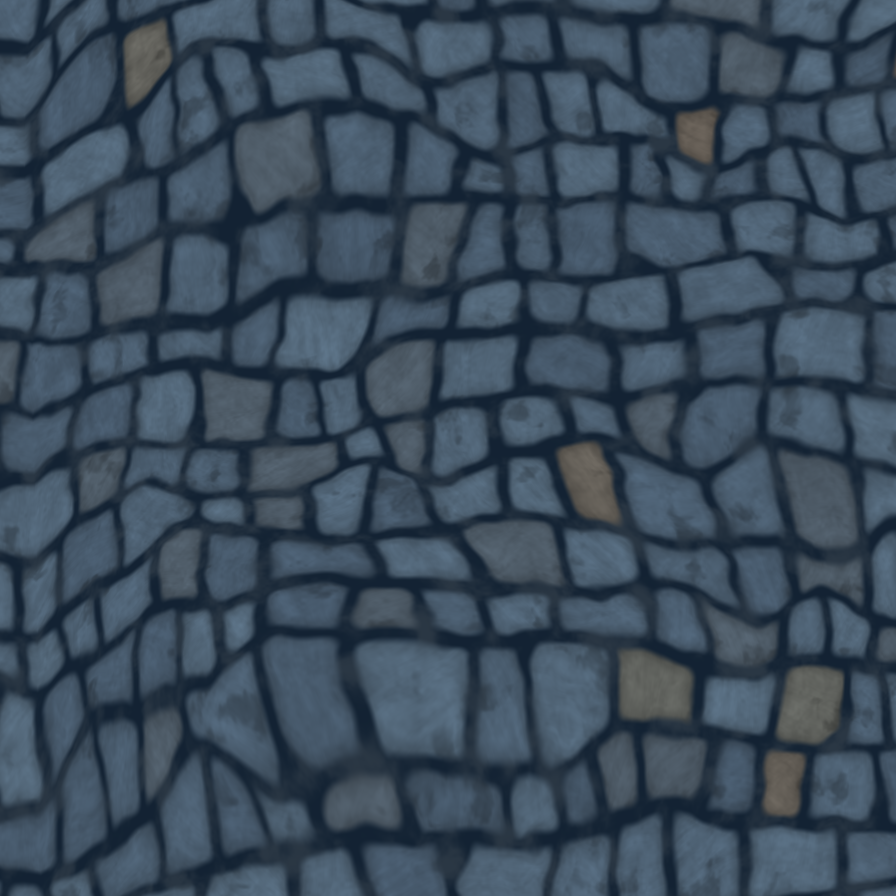
Reproduce this texture procedurally as a WebGL 2 fragment shader.

```glsl
#version 300 es
precision highp float;

uniform vec2 u_resolution;
out vec4 fragColor;

const float ROWS = 13.2;
const float STONE_WIDTH = 1.2;

float hash(vec2 p) {
    return fract(sin(dot(p, vec2(127.1, 311.7))) * 43758.5453);
}

float noise(vec2 p) {
    vec2 i = floor(p), f = fract(p);
    f = f * f * (3.0 - 2.0 * f);
    return mix(mix(hash(i), hash(i + vec2(1, 0)), f.x),
               mix(hash(i + vec2(0, 1)), hash(i + vec2(1, 1)), f.x), f.y);
}

float fbm(vec2 p) {
    float sum = 0.0, amp = 0.5;
    for (int i = 0; i < 4; i++) {
        sum += amp * noise(p);
        p = p * 2.03 + 17.3;
        amp *= 0.5;
    }
    return sum / 0.9375;
}

float softMin(float a, float b, float k) {
    float h = max(k - abs(a - b), 0.0) / k;
    return min(a, b) - h * h * k * 0.25;
}

// Wavy line below a row of stones
float rowEdge(float x, float row) {
    return row + 0.6 * (noise(vec2(x * 0.85 + row * 3.7, row * 7.0)) - 0.5);
}

// Tilted line left of a stone
float columnEdge(float col, float row, float v) {
    vec2 id = vec2(col, row);
    return col + 0.5 * (hash(id) - 0.5) + 0.36 * v * (hash(id + 31.7) - 0.5);
}

// Bends the courses gently, more strongly near the left border
vec2 bendCourses(vec2 p) {
    vec2 bend = vec2(noise(p * 0.27 + 4.0), noise(p * 0.25 + 21.0)) - 0.5;
    p += bend * vec2(1.3, 1.5);
    p.y += 1.1 * exp(-max(p.x, 0.0) * 0.65);
    return p + 0.09 * (vec2(noise(p * 3.5), noise(p * 3.5 + 50.0)) - 0.5);
}

// Distance inside the stone, positive on its face; also gives its id
float stoneDistance(vec2 p, out vec2 id) {
    float row = floor(p.y);
    if (p.y < rowEdge(p.x, row)) row -= 1.0;
    else if (p.y >= rowEdge(p.x, row + 1.0)) row += 1.0;

    float v = p.y - row - 0.5;
    float x = p.x / STONE_WIDTH + hash(vec2(row, 5.3));
    float col = floor(x);
    if (x < columnEdge(col, row, v)) col -= 1.0;
    else if (x >= columnEdge(col + 1.0, row, v)) col += 1.0;
    id = vec2(col, row);

    float left = (x - columnEdge(col, row, v)) * STONE_WIDTH;
    float right = (columnEdge(col + 1.0, row, v) - x) * STONE_WIDTH;
    float bottom = p.y - rowEdge(p.x, row);
    float top = rowEdge(p.x, row + 1.0) - p.y;

    // Some wide stones are split in two
    float wide = columnEdge(col + 1.0, row, 0.0) - columnEdge(col, row, 0.0);
    if (wide > 1.08 && hash(id + 8.1) < 0.45) {
        float middle = (left - right) * 0.5 + 0.2 * v;
        if (middle < 0.0) right = -middle;
        else { left = middle; id.x += 0.5; }
    }

    // Uneven trimming of each side, then one chipped corner
    vec2 local = vec2(left - right, bottom - top) * 0.5;
    float tilt = hash(id + 2.9) - 0.5;
    left -= 0.03 + 0.06 * hash(id + 11.0);
    right -= 0.03 + 0.06 * hash(id + 12.0);
    bottom -= 0.03 + 0.06 * hash(id + 13.0) + max(0.14 * tilt * local.x, 0.0);
    top -= 0.03 + 0.07 * hash(id + 14.0) + max(0.3 * tilt * local.x, 0.0);
    float angle = 6.2832 * hash(id + 15.0);
    float chip = 0.52 + 0.25 * hash(id + 16.0) - dot(local, vec2(cos(angle), sin(angle)));
    float d = softMin(softMin(left, right, 0.1), softMin(bottom, top, 0.1), 0.14);
    return softMin(d, chip, 0.08);
}

vec3 stoneColor(vec2 p, vec2 id) {
    vec3 color = mix(vec3(0.265, 0.335, 0.405), vec3(0.325, 0.405, 0.475), hash(id + 41.0));
    color = mix(color, vec3(0.30, 0.345, 0.385), 0.8 * step(0.84, hash(id + 42.0)));
    vec3 tan_ = mix(vec3(0.40, 0.35, 0.31), vec3(0.37, 0.385, 0.37), hash(id + 44.0));
    color = mix(color, tan_, step(0.965, hash(id + 43.0)));

    // Cleavage streaks, mottling and dark stains
    float angle = 3.1416 * hash(id + 45.0);
    vec2 along = vec2(cos(angle), sin(angle));
    vec2 grain = vec2(dot(p, along) * 2.0, dot(p, vec2(-along.y, along.x)) * 9.0);
    color *= 1.0 + 0.16 * (fbm(grain + id * 5.0) - 0.5) + 0.20 * (fbm(p * 3.2) - 0.5);
    color *= 1.0 + 0.07 * (noise(p * 16.0) - 0.5);
    return color * (1.0 - 0.22 * smoothstep(0.63, 0.8, fbm(p * 2.1 + 70.0)));
}

void main() {
    vec2 uv = gl_FragCoord.xy / u_resolution;
    vec2 p = bendCourses(uv * ROWS);
    vec2 id;
    float d = stoneDistance(p, id);

    // Dark joints with patches of paler dirt
    float dirt = smoothstep(0.35, 0.8, fbm(p * 2.6 + 9.0));
    vec3 joint = mix(vec3(0.075, 0.135, 0.20), vec3(0.165, 0.215, 0.265), dirt);
    vec3 face = stoneColor(p, id) * mix(0.88, 1.03, smoothstep(0.02, 0.2, d));
    vec3 color = mix(joint, face, smoothstep(-0.035, 0.075, d));
    fragColor = vec4(color, 1.0);
}
```
